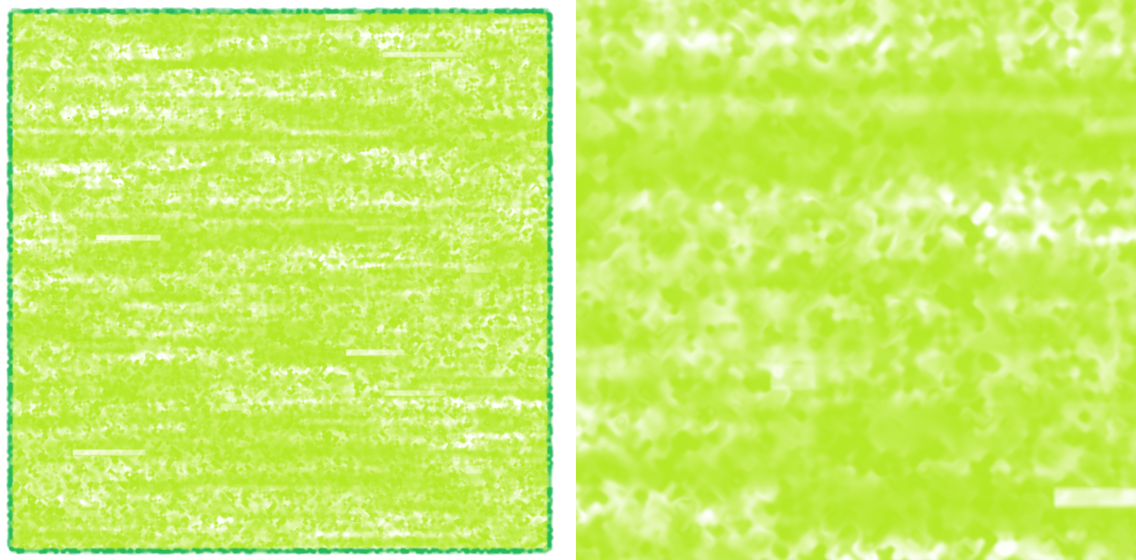
Left, the full canvas; right, a detail of the centre.
This texture is drawn by a Shadertoy shader. Its source:

```glsl
float hash(vec2 p) {
    return fract(sin(dot(p, vec2(127.1, 311.7))) * 43758.5453);
}

float noise(vec2 p) {
    vec2 i = floor(p), f = fract(p);
    f = f * f * (3.0 - 2.0 * f);
    return mix(mix(hash(i), hash(i + vec2(1, 0)), f.x),
               mix(hash(i + vec2(0, 1)), hash(i + vec2(1, 1)), f.x), f.y);
}

float roundedBox(vec2 p, vec2 halfSize, float radius) {
    vec2 q = abs(p) - halfSize + radius;
    return length(max(q, 0.0)) + min(max(q.x, q.y), 0.0) - radius;
}

// Mottled grain from turned noise layers, so that no lattice shows
float mottle(vec2 uv) {
    vec2 turned = mat2(0.8, 0.6, -0.6, 0.8) * uv;
    vec2 counter = mat2(0.64, -0.77, 0.77, 0.64) * uv;
    float coarse = noise(turned * 105.0 + 7.0);
    float fine = noise(counter * 185.0 + 31.0);
    float speckle = smoothstep(0.3, 0.85, 0.5 * coarse + 0.5 * fine);
    float veins = 1.0 - abs(noise(counter * 82.0 + 61.0) + 0.5 * fine - 0.75) * 2.6;
    return 0.65 * speckle + 0.4 * smoothstep(0.1, 1.0, veins) * (0.4 + 0.8 * coarse);
}

// Horizontal band with crisp ends and soft long sides
float band(vec2 p, vec2 start, float len, float halfHeight, float softness) {
    float along = smoothstep(-0.002, 0.002, p.x - start.x)
                * smoothstep(0.003, -0.003, p.x - start.x - len);
    float across = smoothstep(halfHeight + softness, halfHeight - softness, abs(p.y - start.y));
    return along * across;
}

void mainImage(out vec4 fragColor, in vec2 fragCoord) {
    vec2 uv = fragCoord / iResolution.xy;
    float grain = mottle(uv);

    // Pale wash in long horizontal drifts, denser towards the sides
    float drift = noise(uv * vec2(3.5, 36.0)) * 0.6 + noise(uv * vec2(10.0, 62.0) + 17.0) * 0.4;
    float side = smoothstep(0.15, 0.5, abs(uv.x - 0.5));
    float patches = smoothstep(0.22, 0.8, drift + 0.1 * side);
    float pale = 0.02 + 0.08 * drift + grain * (0.2 + 0.62 * patches);

    // Long streaks and crumbly strips
    float streaks = 0.0, crumbs = 0.0;
    for (int i = 0; i < 64; i++) {
        float k = float(i);
        vec2 start = vec2(hash(vec2(k, 1.0)) * 1.15 - 0.2, (k + hash(vec2(k, 2.0))) / 64.0);
        float len = mix(0.08, 0.42, hash(vec2(k, 3.0)));
        float strength = mix(0.2, 0.7, hash(vec2(k, 4.0)));
        float fade = 1.0 - 0.4 * clamp((uv.x - start.x) / len, 0.0, 1.0);
        streaks = max(streaks, strength * fade * band(uv, start, len, 0.005, 0.0045));

        start = vec2(hash(vec2(k, 5.0)) * 1.1 - 0.1, hash(vec2(k, 6.0)));
        len = mix(0.04, 0.22, hash(vec2(k, 7.0)));
        crumbs = max(crumbs, band(uv, start, len, mix(0.006, 0.014, hash(vec2(k, 8.0))), 0.004));
    }
    pale += streaks * (0.45 + 0.5 * grain) + crumbs * (0.02 + 0.4 * grain);

    // Pale bars, some nearly solid, fading to the right
    for (int i = 0; i < 18; i++) {
        float k = float(i);
        vec2 start = vec2(hash(vec2(k, 11.0)) * 0.95, (k + hash(vec2(k, 12.0))) / 18.0);
        float shape = hash(vec2(k, 13.0));
        float len = mix(0.025, 0.16, shape * shape);
        float halfHeight = mix(0.011, 0.005, sqrt(shape));
        float strength = mix(0.3, 0.85, hash(vec2(k, 14.0)));
        float fade = 1.0 - 0.3 * clamp((uv.x - start.x) / len, 0.0, 1.0);
        float bar = band(uv, start, len, halfHeight, 0.003);
        pale = max(pale, bar * (strength * fade + 0.4 * grain));
    }

    vec3 lime = vec3(0.695, 0.905, 0.11);
    pale = pale / (1.0 + 0.12 * pale * pale);
    vec3 color = mix(lime, vec3(0.985, 1.0, 0.965), clamp(pale, 0.0, 1.0));

    // White margin and rough green frame
    float edge = roundedBox(uv - vec2(0.5, 0.498), vec2(0.482), 0.01);
    float rough = noise(uv * 150.0 + 53.0);
    color = mix(color, vec3(1.0), smoothstep(-0.002, 0.002, edge));
    float frame = smoothstep(0.0075, 0.001, abs(edge) + 0.003 * (rough - 0.5));
    vec3 green = mix(vec3(0.12, 0.71, 0.34), vec3(0.45, 0.83, 0.5), smoothstep(0.35, 0.9, rough));
    color = mix(color, green, frame * 0.95);

    fragColor = vec4(color, 1.0);
}
```
